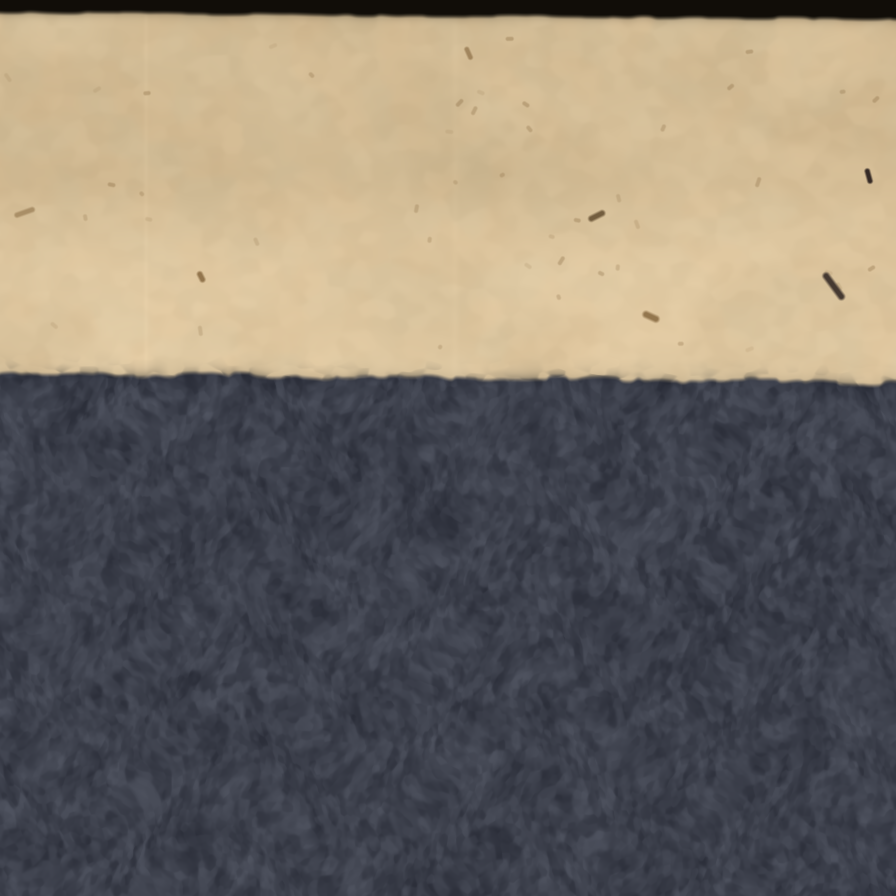
Write a WebGL 2 fragment shader that draws this texture.

```glsl
#version 300 es
precision highp float;
// Draws a strip of aged cream paper above slate-blue felt, under a thin dark border.
#define FELT_EDGE 0.5835
#define BORDER_EDGE 0.9865
#define EDGE_TILT 0.0105
#define EDGE_SOFT 0.0035
#define FELT_SCALE 85.0
#define FELT_CONTRAST 0.125
#define PAPER_CONTRAST 0.045
#define SPECK_COUNT 44

uniform vec2 u_resolution;
out vec4 fragColor;

const vec3 FELT = vec3(0.238, 0.252, 0.298);
const vec3 PAPER = vec3(0.845, 0.755, 0.602);
const vec3 BORDER = vec3(0.065, 0.052, 0.032);
const vec3 INK = vec3(0.17, 0.13, 0.12);
const vec3 STAIN = vec3(0.50, 0.38, 0.22);

vec2 hash2(vec2 p) {
  vec3 q = fract(vec3(p.xyx) * vec3(0.1031, 0.1030, 0.0973));
  q += dot(q, q.yzx + 33.33);
  return fract((q.xx + q.yz) * q.zy);
}

// Smooth cellular noise: cell values blended by distance to jittered centres.
float cellNoise(vec2 p) {
  vec2 cell = floor(p);
  float total = 0.0, weights = 0.0;
  for (int j = -1; j <= 1; j++) {
    for (int i = -1; i <= 1; i++) {
      vec2 id = cell + vec2(i, j);
      vec2 offset = id + hash2(id + 71.0) - p;
      float w = exp(-6.0 * dot(offset, offset));
      total += w * hash2(id + 19.0).x;
      weights += w;
    }
  }
  return total / weights;
}

// Soft mask of a short stroke between two points.
float stroke(vec2 p, vec2 a, vec2 b, float radius) {
  vec2 ab = b - a;
  float t = clamp(dot(p - a, ab) / dot(ab, ab), 0.0, 1.0);
  return 1.0 - smoothstep(radius * 0.4, radius * 1.6, length(p - a - t * ab));
}

vec3 feltColor(vec2 uv) {
  vec2 warp = 0.006 * vec2(sin(uv.y * 47.0 + 3.0 * sin(uv.x * 19.0)), sin(uv.x * 39.0));
  vec2 p = (uv + warp) * FELT_SCALE;
  float fibre = cellNoise(p * vec2(1.2, 0.8)) - 0.5;
  float fine = cellNoise(p * vec2(1.9, 1.5) + 37.0) - 0.5;
  float clump = cellNoise(p * 0.3 + 11.0) - 0.5;
  float tone = 0.65 * fibre + 0.4 * fine + 0.3 * clump;
  return FELT + FELT_CONTRAST * tone * vec3(0.97, 1.0, 1.04);
}

vec3 paperColor(vec2 uv) {
  float mottle = cellNoise(uv * vec2(55.0, 65.0) + 5.0) - 0.5;
  float cloud = cellNoise(uv * vec2(9.0, 14.0) + 23.0) - 0.5;
  float tint = cellNoise(uv * 30.0 + 61.0) - 0.5;
  vec3 color = PAPER + PAPER_CONTRAST * (0.6 * mottle + 0.8 * cloud);
  color += vec3(0.012, -0.004, -0.012) * tint;
  // Broad lighting: brighter towards the felt, a dull band in the middle.
  color += mix(0.022, -0.018, smoothstep(0.66, 0.84, uv.y));
  color -= 0.014 * exp(-pow((uv.y - 0.80) / 0.03, 2.0));
  // Faint upright creases.
  color += 0.014 * exp(-pow((uv.x - 0.163) / 0.0025, 2.0));
  color += 0.010 * exp(-pow((uv.x - 0.508) / 0.004, 2.0));

  // Scattered faint specks.
  for (int i = 0; i < SPECK_COUNT; i++) {
    vec2 h = hash2(vec2(float(i) * 3.7, 8.0));
    vec2 k = hash2(vec2(float(i) * 5.3, 29.0));
    vec2 at = vec2(h.x, mix(0.61, 0.97, h.y));
    vec2 reach = 0.005 * (k - vec2(0.5, 0.3));
    color = mix(color, STAIN, (0.1 + 0.25 * k.x) * stroke(uv, at - reach, at + reach, 0.0022));
  }
  // Distinct marks: two dark ones, then brown stains.
  color = mix(color, INK, 0.95 * stroke(uv, vec2(0.968, 0.809), vec2(0.971, 0.798), 0.0028));
  color = mix(color, INK, 0.85 * stroke(uv, vec2(0.922, 0.692), vec2(0.939, 0.669), 0.0036));
  color = mix(color, STAIN * 0.7, 0.8 * stroke(uv, vec2(0.660, 0.756), vec2(0.672, 0.762), 0.0032));
  color = mix(color, STAIN, 0.8 * stroke(uv, vec2(0.721, 0.649), vec2(0.732, 0.644), 0.0036));
  color = mix(color, STAIN, 0.8 * stroke(uv, vec2(0.223, 0.694), vec2(0.226, 0.688), 0.0030));
  color = mix(color, STAIN, 0.6 * stroke(uv, vec2(0.521, 0.945), vec2(0.525, 0.936), 0.0026));
  color = mix(color, STAIN, 0.5 * stroke(uv, vec2(0.019, 0.760), vec2(0.036, 0.766), 0.0028));
  return color;
}

void main() {
  vec2 uv = gl_FragCoord.xy / u_resolution;
  float soft = max(EDGE_SOFT, 1.0 / u_resolution.y);

  // Signed heights from the two slightly tilted, ragged edges.
  float ragged = 0.006 * (cellNoise(vec2(uv.x * 60.0, 3.0)) - 0.5) + 0.001 * sin(uv.x * 31.0);
  float aboveFelt = uv.y - (FELT_EDGE - EDGE_TILT * uv.x + ragged);
  float borderWave = 0.003 * (cellNoise(vec2(uv.x * 40.0, 47.0)) - 0.5);
  float belowBorder = BORDER_EDGE - 0.008 * uv.x + borderWave - uv.y;

  // Loose fibres stain the paper; shade gathers on both sides of the seam.
  vec3 paper = paperColor(uv);
  float fuzz = smoothstep(0.35, 0.85, cellNoise(uv * vec2(65.0, 110.0) + 83.0));
  paper = mix(paper, vec3(0.44, 0.41, 0.35), (0.2 + 0.6 * fuzz) * exp(-max(aboveFelt, 0.0) / 0.006));
  paper *= 1.0 - 0.25 * exp(-max(belowBorder, 0.0) / 0.004);
  vec3 felt = feltColor(uv) - 0.035 * exp(-max(-aboveFelt, 0.0) / 0.008);

  vec3 color = mix(felt, paper, smoothstep(-soft, soft, aboveFelt));
  color = mix(BORDER, color, smoothstep(-soft, soft, belowBorder));
  fragColor = vec4(color, 1.0);
}
```
